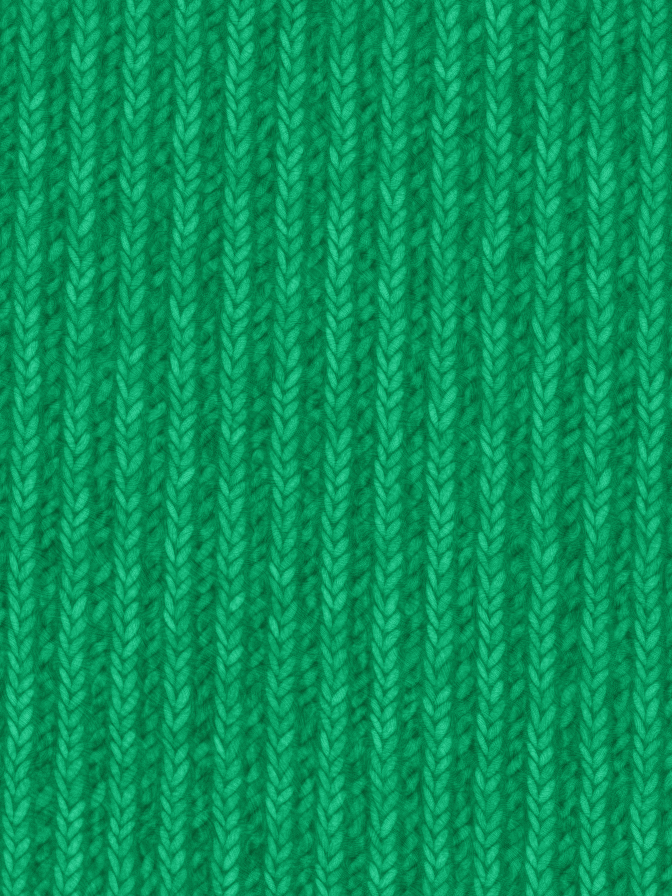
This texture is drawn by a Shadertoy shader. Its source:

```glsl
// Green rib-knit cloth: about 13 slightly leaning ribs of V-shaped stitches in 49 rows.
// Each V is two sheared ellipses; recessed purl stitches fill the dark gaps between ribs.
// Cellular noise adds shadow holes and fibre fuzz, layered sines add wobble and wear.

float hash(vec2 p) {
    return fract(sin(dot(p, vec2(41.3, 289.1))) * 4375.5);
}

// Distance to the nearest jittered cell point
float cells(vec2 p) {
    vec2 base = floor(p);
    float nearest = 2.0;
    for (int j = -1; j <= 1; j++)
        for (int i = -1; i <= 1; i++) {
            vec2 c = base + vec2(i, j);
            vec2 point = c + vec2(hash(c), hash(c + 37.0));
            nearest = min(nearest, length(point - p));
        }
    return nearest;
}

// Layered sines, roughly -1 to 1
float waves(vec2 p) {
    return 0.5 * sin(p.x + 1.7 * sin(p.y * 0.8))
         + 0.3 * sin(p.y * 1.9 - p.x * 0.7 + 2.0)
         + 0.2 * sin(p.x * 3.1 + p.y * 2.7);
}

// One yarn leg per row; x runs outward from its axis and the leg rises with x
float leg(float x, float row, float slope, float halfWidth, float id) {
    float v = row - slope * x;
    vec2 e = vec2(x / halfWidth, (fract(v) - 0.5) / 0.52);
    float body = max(1.0 - dot(e, e), 0.0);
    float lit = 0.62 * smoothstep(0.0, 0.6, body) + 0.38 * body * body;
    return lit * (0.72 + 0.5 * hash(vec2(floor(v), id)));
}

// Fine yarn hairs: cells stretched along a tilted direction
float fibres(vec2 p, float angle) {
    float c = cos(angle), s = sin(angle);
    return cells(mat2(c, -s, s, c) * p * vec2(165.0, 70.0)) - 0.5;
}

void mainImage(out vec4 fragColor, in vec2 fragCoord) {
    vec2 uv = fragCoord / iResolution.xy;
    vec2 p = fragCoord / iResolution.y;

    // Rib coordinate: whole numbers are rib centres, drifting left downwards
    float u = (uv.x - mix(0.024, 0.052, uv.y)) / mix(0.078, 0.077, uv.y);
    u += 0.03 * waves(vec2(u * 2.1, uv.y * 26.0)) + 0.02 * sin(uv.y * 95.0 + u);
    float ribId = floor(u + 0.5);
    float s = u - ribId;
    float row = uv.y * 49.0 + 0.25 * waves(vec2(u * 0.9, uv.y * 37.0));

    // Raised rib: thin steep left leg and slanted right leg
    float ribRow = row + hash(vec2(ribId, 3.0));
    float left = leg(-s - 0.16, ribRow, 4.4, 0.13, ribId);
    float right = leg(s - 0.09, ribRow + 0.25, 2.8, 0.18, ribId + 50.0);
    float rib = smoothstep(0.40, 0.25, abs(s));

    // Recessed purl stitches and the holes beside them
    float gapId = floor(u);
    float g = u - gapId - 0.5;
    float gapRow = row + hash(vec2(gapId, 8.0));
    float purl = leg(g, gapRow, 2.4, 0.20, gapId + 90.0);
    float hole = smoothstep(0.55, 0.15, cells(vec2(u * 4.5, row * 0.9)));

    // Brightness from shape, then wear
    float t = 0.31 + 0.05 * rib;
    t += rib * 0.50 * max(left * 1.05, right);
    t += (1.0 - rib) * (0.36 * purl - 0.27 * hole);
    t += 0.03 * waves(p * vec2(17.0, 13.0)) + 0.06 * waves(p * vec2(75.0, 61.0));

    // Fuzz: two crossing layers of hairs and a fine grain
    float bend = 0.5 * waves(p * 30.0);
    t -= 0.26 * fibres(p, 0.6 + bend) + 0.20 * fibres(p + 3.0, -0.8 + bend);
    t -= 0.16 * (cells(p * 190.0 + 9.0) - 0.5);
    t = clamp(t, 0.0, 1.1);

    // Dyed yarn ramp from deep to pale green
    vec3 yarn = vec3(0.010 + 0.13 * t * t * t * t,
                     0.35 + 0.41 * t,
                     0.19 + 0.27 * t + 0.07 * t * t * t);
    fragColor = vec4(yarn, 1.0);
}
```
